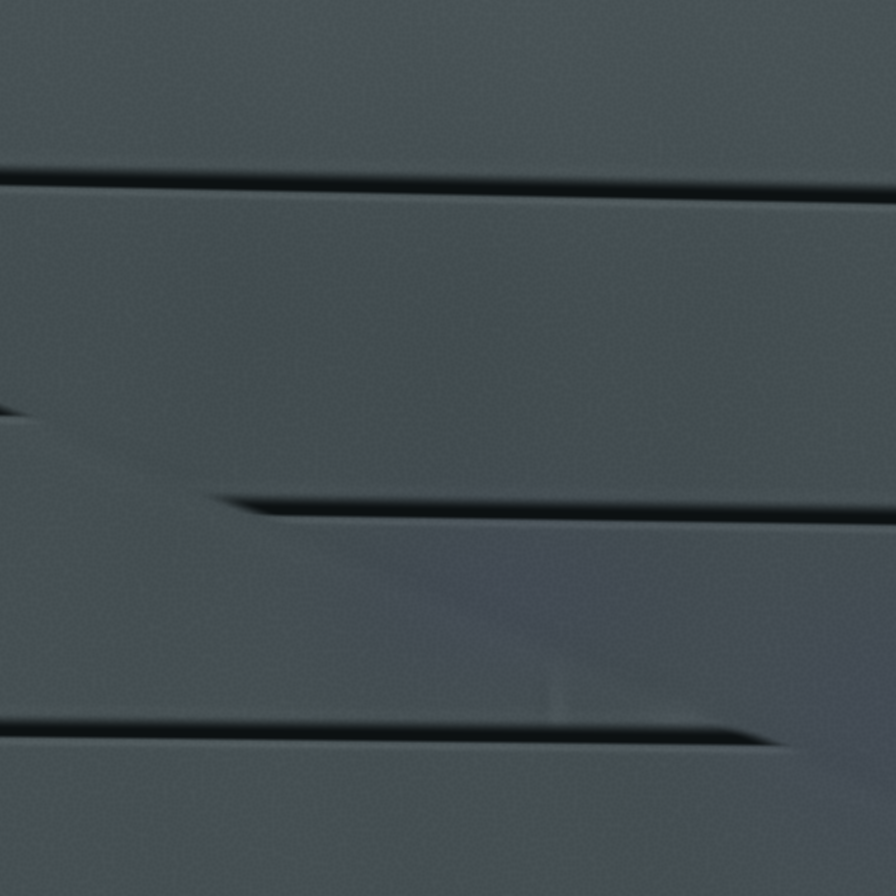
A Shadertoy shader for this texture:

```glsl
// Dark grey pressed sheet metal with long, slightly tilted grooves.
// Two staggered groove families meet on a shared diagonal, where each end is cut
// at a slant; soft layered sines and fine cellular grain tone the flat metal.

#define METAL        vec3(0.270, 0.310, 0.322)
#define GROOVE_DARK  vec3(0.047, 0.066, 0.072)
#define BLUE_TINT    vec3(-0.004, -0.010, 0.012)
#define ROW_PITCH    0.368
#define END_STEP     0.845
#define RIGHT_ORIGIN vec2(-0.573, 0.801)
#define LEFT_ORIGIN  vec2(0.848, 0.176)
#define CUT_SLANT    2.7
#define LIP_GLOW     0.045
#define GRAIN_CELLS  190.0
#define GRAIN_AMOUNT 0.022

vec2 hash2(vec2 p) {
    vec3 q = fract(p.xyx * vec3(0.1031, 0.1030, 0.0973));
    q += dot(q, q.yzx + 33.33);
    return fract((q.xx + q.yz) * q.zy);
}

// Distance to the nearest scattered cell centre.
float cellular(vec2 p) {
    vec2 cell = floor(p), local = fract(p);
    float nearest = 2.0;
    for (int j = -1; j <= 1; j++)
        for (int i = -1; i <= 1; i++) {
            vec2 o = vec2(i, j);
            vec2 d = o + hash2(cell + o) - local;
            nearest = min(nearest, dot(d, d));
        }
    return sqrt(nearest);
}

float bell(float x, float width) {
    return exp(-x * x / (width * width));
}

// Groove section at height v: x is the shadow, y is the light on its lips.
vec2 grooveProfile(float v) {
    float shadow = smoothstep(-0.0105, -0.0050, v) * (1.0 - smoothstep(0.001, 0.019, v));
    float lips = bell(v + 0.0135, 0.0040) + 0.25 * bell(v - 0.023, 0.006);
    return vec2(shadow, lips);
}

// One groove running from its end towards the left (-1) or right (+1).
vec2 groove(vec2 p, vec2 end, float side) {
    float tilt = 0.0085 + 0.0155 * end.y;
    float anchor = max(end.x, 0.0) * step(0.0, side);
    float v = p.y - end.y + tilt * (p.x - anchor);
    if (side < 0.0) v -= tilt * max(end.x, 0.0);
    float along = side * (p.x - end.x + CUT_SLANT * v);
    return grooveProfile(v) * smoothstep(-0.022, 0.024, along);
}

// Broad uneven brightness of the painted surface.
float surfaceTone(vec2 p) {
    float tone = 0.014 * smoothstep(0.62, 1.0, p.y);
    tone -= 0.010 * bell(length(p - vec2(0.36, 0.60)), 0.30);
    tone += 0.004 * sin(5.0 * p.x + 2.0 * p.y) * sin(4.0 * p.y - 1.5 * p.x + 1.0);
    tone += 0.0015 * sin(23.0 * p.x + 1.3 * sin(7.0 * p.y));
    return tone;
}

// Faint bend joining the groove ends, plus soft upright dents near one end.
float creases(vec2 p) {
    float bend = p.y - LEFT_ORIGIN.y + ROW_PITCH / END_STEP * (p.x - LEFT_ORIGIN.x);
    float light = 0.005 * (bell(bend + 0.018, 0.018) - bell(bend - 0.012, 0.018));
    float dentFade = smoothstep(0.17, 0.20, p.y) * (1.0 - smoothstep(0.21, 0.28, p.y));
    light += 0.020 * bell(p.x - 0.622, 0.011) * dentFade;
    light -= 0.010 * bell(p.x - 0.606, 0.008) * dentFade;
    light += 0.012 * bell(length((p - vec2(0.76, 0.20)) * vec2(1.0, 1.4)), 0.035);
    return light;
}

void mainImage(out vec4 fragColor, in vec2 fragCoord) {
    vec2 p = fragCoord / iResolution.xy;

    // Flat metal with a cool tint in its lower right panels.
    vec3 color = METAL + surfaceTone(p) + creases(p);
    float cool = bell(length((p - vec2(0.57, 0.34)) * vec2(0.8, 1.5)), 0.16)
               + bell(length(p - vec2(0.99, 0.20)), 0.18);
    color += BLUE_TINT * cool;
    color += GRAIN_AMOUNT * (cellular(p * GRAIN_CELLS) - 0.48);

    // Staggered grooves: one family rises to the left, the other falls to the right.
    vec2 marks = vec2(0.0);
    for (int k = 0; k < 3; k++) {
        vec2 shift = float(k) * vec2(END_STEP, -ROW_PITCH);
        marks = max(marks, groove(p, RIGHT_ORIGIN + shift, 1.0));
        marks = max(marks, groove(p, LEFT_ORIGIN - shift, -1.0));
    }
    color += LIP_GLOW * marks.y * (1.0 - marks.x);
    color = mix(color, GROOVE_DARK, marks.x);

    fragColor = vec4(clamp(color, 0.0, 1.0), 1.0);
}
```
